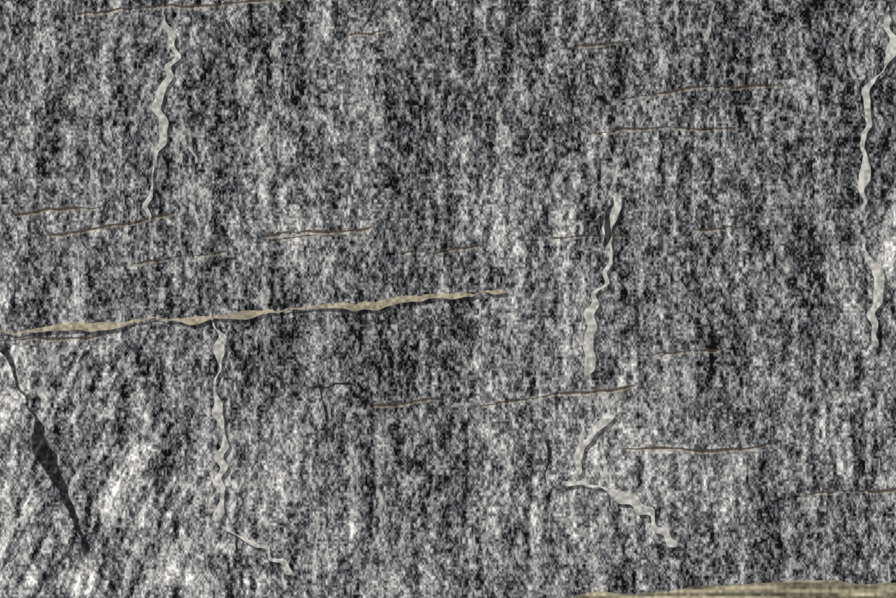
Give the GLSL for this texture, as a Shadertoy shader.

```glsl
#define BASE_TONE 0.445
#define GRAIN_CONTRAST 1.15
#define GRAIN_SCALE 185.0
#define WOBBLE 0.028
#define WISP_COUNT 44
#define CRACK_COUNT 20
#define PALE vec3(0.80, 0.79, 0.76)
#define OCHRE vec3(0.70, 0.66, 0.56)
#define RUST vec3(0.27, 0.23, 0.20)
#define SHADOW vec3(0.09, 0.09, 0.10)

float hash(vec2 p) {
    vec3 q = fract(p.xyx * 0.1031);
    q += dot(q, q.yzx + 33.33);
    return fract((q.x + q.y) * q.z);
}

float noise(vec2 p) {
    vec2 i = floor(p), f = fract(p);
    f = f * f * (3.0 - 2.0 * f);
    return mix(mix(hash(i), hash(i + vec2(1, 0)), f.x),
               mix(hash(i + vec2(0, 1)), hash(i + vec2(1, 1)), f.x), f.y);
}

// Signed noise, centred on zero
float grain(vec2 p) { return noise(p + 71.0) - 0.5; }

// Wandering, tapered line of uneven width from a to b
float strand(vec2 p, vec2 a, vec2 b, float width, float wobble, float seed) {
    vec2 dir = b - a, q = p - a;
    float len = length(dir);
    dir /= len;
    float along = dot(q, dir);
    float across = dot(q, vec2(-dir.y, dir.x));
    if (along < 0.0 || along > len || abs(across) > 0.06) return 0.0;
    across += wobble * (grain(vec2(along * 14.0, seed)) + 0.4 * grain(vec2(along * 55.0, seed + 9.0)));
    float taper = smoothstep(0.0, 0.025, along) * (1.0 - smoothstep(len - 0.025, len, along));
    float w = width * taper * (0.15 + 1.5 * noise(vec2(along * 28.0, seed + 20.0)));
    float soft = 1.0 / iResolution.y;
    return taper * (1.0 - smoothstep(w - soft, w + soft, abs(across)));
}

// Soft elliptical region with a ragged rim
float patchMask(vec2 p, vec2 centre, vec2 radius) {
    float d = length((p - centre) / radius) + 0.7 * grain(p * 22.0);
    return 1.0 - smoothstep(0.65, 1.1, d);
}

// Rough stone face: fine crystals, vertical streaks and broad shading
float stoneTone(vec2 p) {
    vec2 q = p + vec2(0.008 * grain(p * vec2(12.0, 9.0)), 0.0);
    float tone = 0.34 * grain(q * GRAIN_SCALE * vec2(1.8, 1.4));
    tone += 0.36 * grain(q * GRAIN_SCALE * vec2(1.0, 0.62));
    tone += 0.22 * grain(q * vec2(85.0, 36.0));
    tone += 0.20 * grain(q * vec2(95.0, 8.0));
    tone += 0.14 * grain(q * vec2(22.0, 5.0));
    tone += 0.13 * grain(q * 4.5);
    tone += 0.05 * (0.5 - p.y) - 0.03 * (p.x - 0.75);
    return BASE_TONE + GRAIN_CONTRAST * tone;
}

void mainImage(out vec4 fragColor, in vec2 fragCoord) {
    vec2 p = fragCoord / iResolution.y;
    p.x += 0.5 * (1.5 - iResolution.x / iResolution.y);
    float tone = stoneTone(p);

    // Slanted foliation in the lower left corner
    vec2 bent = mat2(0.92, 0.39, -0.39, 0.92) * p + 0.03 * grain(p * 7.0);
    float leaves = grain(bent * vec2(13.0, 100.0).yx) + 0.6 * grain(bent * vec2(190.0, 22.0));
    float corner = patchMask(p, vec2(0.08, 0.12), vec2(0.26, 0.36));
    tone += corner * (0.42 * leaves + 0.03);

    // Bleached slabs with wavy streaks
    float waves = noise(vec2(p.x * 85.0 + 5.0 * noise(p * 14.0), p.y * 9.0));
    float slabs = patchMask(p, vec2(1.40, 0.28), vec2(0.12, 0.11))
                + patchMask(p, vec2(1.47, 0.54), vec2(0.06, 0.13))
                + patchMask(p, vec2(0.37, 0.02), vec2(0.12, 0.04));
    tone += slabs * 0.38 * (waves - 0.3);
    vec3 color = max(tone, 0.07) * mix(vec3(0.985, 0.995, 1.02), vec3(1.01, 1.0, 0.98), smoothstep(0.3, 0.7, tone));

    // Short pale wisps running down the face
    float speckle = noise(p * GRAIN_SCALE);
    for (int i = 0; i < WISP_COUNT; i++) {
        float id = float(i);
        vec2 top = vec2(1.5 * hash(vec2(id, 3.0)), 1.05 - 0.95 * pow(hash(vec2(id, 8.0)), 1.3));
        vec2 drop = vec2(0.04 * (hash(vec2(id, 5.0)) - 0.6), -0.05 - 0.14 * hash(vec2(id, 6.0)));
        float wisp = strand(p, top, top + drop, 0.0032, WOBBLE, id);
        color = mix(color, PALE, wisp * (0.1 + 0.65 * speckle));
    }

    // Thin, nearly level cracks with a lit lower lip
    for (int i = 0; i < CRACK_COUNT; i++) {
        float id = float(i) + 100.0;
        vec2 start = vec2(1.5 * hash(vec2(id, 2.0)) - 0.1, hash(vec2(id, 4.0)));
        vec2 run = vec2(0.08 + 0.24 * hash(vec2(id, 7.0)), 0.0);
        run.y = run.x * (0.02 + 0.14 * hash(vec2(id, 9.0)));
        float lip = strand(p + vec2(0.0, 0.004), start, start + run, 0.0015, 0.010, id);
        float crack = strand(p, start, start + run, 0.0017, 0.010, id);
        color = mix(color, OCHRE, 0.4 * lip);
        color = mix(color, RUST, 0.75 * crack);
    }

    // Long mineral veins, shaded along one side; the level ones are ochre
    vec4 veins[10] = vec4[10](
        vec4(0.29, 0.98, 0.24, 0.62), vec4(0.35, 0.49, 0.385, 0.12),
        vec4(0.375, 0.14, 0.50, 0.03), vec4(1.02, 0.69, 0.99, 0.36),
        vec4(1.02, 0.33, 0.94, 0.20), vec4(0.94, 0.21, 1.15, 0.085),
        vec4(1.48, 0.99, 1.45, 0.64), vec4(1.45, 0.62, 1.48, 0.41),
        vec4(0.34, 0.468, 0.86, 0.51), vec4(-0.03, 0.445, 0.38, 0.472));
    for (int i = 0; i < 10; i++) {
        vec4 v = veins[i];
        float id = float(i) + 300.0;
        float level = step(abs(v.w - v.y), 0.1 * abs(v.z - v.x));
        float width = mix(0.0065, 0.0048, level);
        float wobble = WOBBLE * mix(1.3, 0.45, level);
        float shade = strand(p + vec2(-0.005, 0.006), v.xy, v.zw, width, wobble, id);
        float body = strand(p, v.xy, v.zw, width, wobble, id);
        color = mix(color, SHADOW, 0.5 * shade);
        color = mix(color, mix(PALE, OCHRE, level) * (0.75 + 0.45 * speckle), 0.85 * body);
    }

    // Deep open fissures
    vec4 fissures[5] = vec4[5](
        vec4(0.01, 0.44, 0.15, 0.06), vec4(1.02, 0.68, 1.01, 0.57),
        vec4(0.92, 0.28, 0.91, 0.18), vec4(0.51, 0.353, 0.61, 0.36),
        vec4(0.52, 0.365, 0.55, 0.28));
    for (int i = 0; i < 5; i++) {
        vec4 f = fissures[i];
        float width = i == 0 ? 0.010 : 0.0035;
        float gap = strand(p, f.xy, f.zw, width, WOBBLE * 0.8, float(i) + 400.0);
        color = mix(color, SHADOW, gap * (0.6 + 0.35 * speckle));
    }

    // Weathered ledge along the lower right edge
    float rim = 0.045 * (p.x - 0.95) + 0.012 * grain(vec2(p.x * 18.0, 2.0)) - p.y + 0.006;
    float ledge = smoothstep(-0.002, 0.002, rim) * smoothstep(0.92, 1.0, p.x);
    float strata = noise(p * vec2(18.0, 170.0)) + 0.5 * grain(p * GRAIN_SCALE);
    color = mix(color, OCHRE * (0.5 + 0.6 * strata), ledge);

    fragColor = vec4(clamp(color, 0.0, 1.0), 1.0);
}
```
